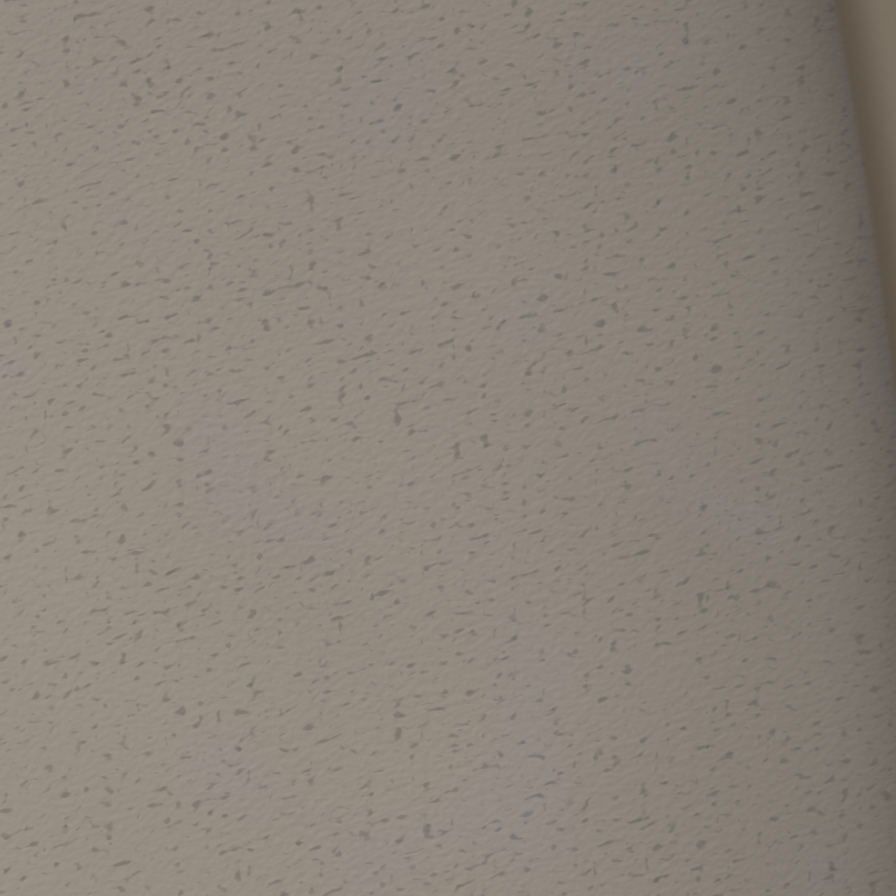
Give the GLSL for this texture, as a WebGL 1 fragment shader.

```glsl
precision highp float;
// Rough plaster wall with small tilted pits, shaded towards a smooth
// panel at the upper right. Pits are the tails of stretched gradient
// noise; the fine relief is noise differenced along the light direction.
uniform vec2 u_resolution;

float hash(vec2 p) {
  vec3 q = fract(vec3(p.xyx) * 0.1031);
  q += dot(q, q.yzx + 33.33);
  return fract((q.x + q.y) * q.z);
}

vec2 gradient(vec2 cell) {
  float angle = 6.2832 * hash(cell);
  return vec2(cos(angle), sin(angle));
}

float noise(vec2 p) {
  vec2 i = floor(p), f = fract(p);
  vec2 u = f * f * f * (f * (f * 6.0 - 15.0) + 10.0);
  float a = dot(gradient(i), f);
  float b = dot(gradient(i + vec2(1, 0)), f - vec2(1, 0));
  float c = dot(gradient(i + vec2(0, 1)), f - vec2(0, 1));
  float d = dot(gradient(i + vec2(1, 1)), f - vec2(1, 1));
  return mix(mix(a, b, u.x), mix(c, d, u.x), u.y);
}

// Plaster height, in units of the canvas
float relief(vec2 p) {
  return noise(p * vec2(80.0, 125.0) + 40.0)
       + 0.6 * noise(p * vec2(140.0, 190.0) + 90.0);
}

// Darkness of the pits: broad dashes and a sparser set of small dots
float pits(vec2 p) {
  float patches = 0.07 * noise(p * 9.0 + 5.0);
  float dashes = noise(p * vec2(62.0, 112.0) + 200.0)
               + 0.25 * noise(p * vec2(130.0, 170.0) + 300.0);
  float dots = noise(p * vec2(88.0, 122.0) + 400.0);
  return 0.75 * smoothstep(0.22, 0.58, dashes + patches)
       + 0.6 * smoothstep(0.33, 0.57, dots + patches);
}

void main() {
  vec2 uv = gl_FragCoord.xy / u_resolution;

  // Tilt the grain upwards to the right, with a slow wander
  float tilt = 0.24 + 0.25 * noise(uv * 3.0 + 17.0);
  vec2 p = uv + 0.004 * vec2(noise(uv * 25.0 + 60.0), noise(uv * 25.0 + 80.0));
  p.y -= 0.24 * p.x;
  p.y -= 0.012 * (tilt - 0.24);
  p += 2.0;

  // Signed distance from the curved panel edge, positive on the wall
  float drop = 1.0 - uv.y;
  float edge = 0.932 + 0.19 * drop - 0.08 * drop * drop;
  float d = edge - uv.x;

  // Broad light from the lower left, shadow gathering at the edge
  float light = 1.015 - 0.065 * uv.x - 0.035 * uv.y * uv.y;
  light -= 0.06 * smoothstep(0.45, 0.95, uv.x);
  light *= 1.0 - 0.27 * exp(-max(d, 0.0) / 0.065);
  light += 0.018 * noise(uv * 4.0 + 31.0);

  // Wall surface with a faint cool mottling
  vec3 wall = vec3(0.588, 0.553, 0.513) * light;
  wall.b += 0.012 * smoothstep(0.1, 0.5, noise(uv * 6.0 + 11.0));
  float slope = relief(p + vec2(-0.0012, 0.002)) - relief(p);
  float depth = min(pits(p), 1.0) * (1.0 - 0.35 * exp(-max(d, 0.0) / 0.1));
  wall *= 1.0 + 0.055 * slope - 0.19 * depth;
  wall += 0.008 * noise(uv * 240.0);

  // Smooth panel, lighter away from the edge
  vec3 panel = mix(vec3(0.365, 0.325, 0.275), vec3(0.475, 0.437, 0.385),
                   smoothstep(0.0, 0.055, -d));
  panel += 0.006 * noise(uv * 150.0 + 70.0);

  float onWall = smoothstep(-0.004, 0.004, d);
  gl_FragColor = vec4(mix(panel, wall, onWall), 1.0);
}
```
